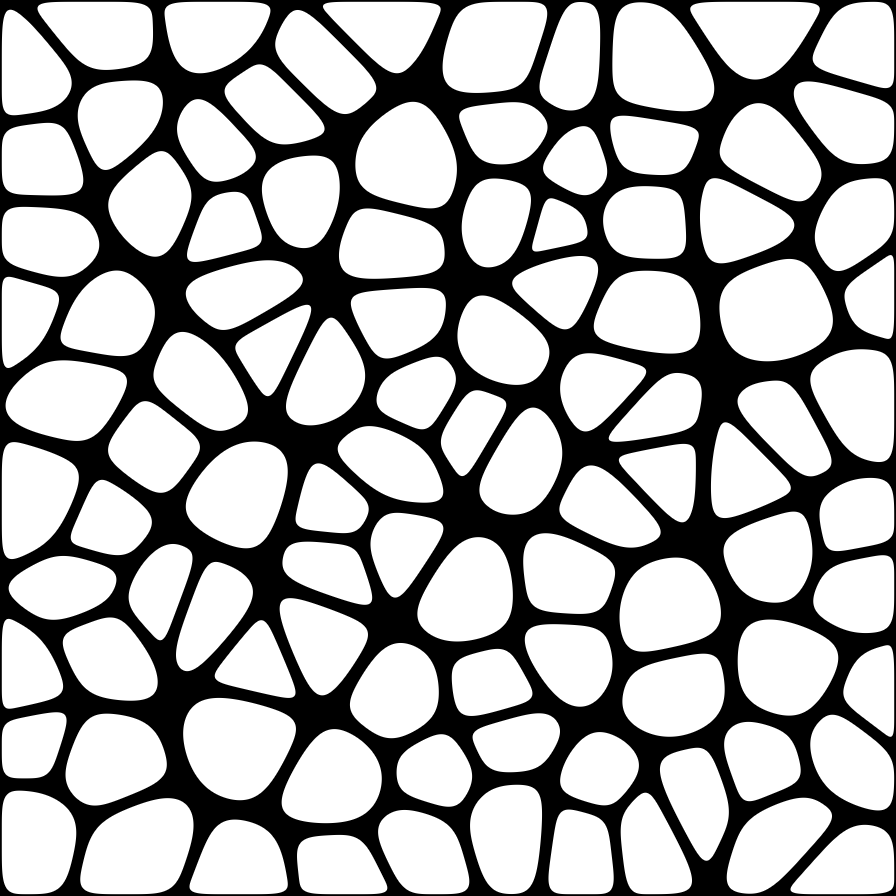
Reproduce this pattern procedurally as a WebGL 1 fragment shader.

```glsl
precision highp float;
// Smooth white pebbles packed on black: rounded, recentred Voronoi cells.

uniform vec2 u_resolution;

const float GRID = 10.0;       // seeds along each side of the canvas
const float JITTER = 0.94;     // seed scatter inside its grid square
const float HALF_GAP = 0.06;   // inset from a shared cell border
const float WALL_GAP = 0.02;   // inset from the canvas border
const float ROUNDNESS = 5.0;   // norm exponent, lower is rounder
const int NEIGHBOURS = 25;     // 5 x 5 block of grid squares
const int EDGES = 29;          // the neighbours plus four walls
const vec3 GROUT = vec3(0.0);
const vec3 PEBBLE = vec3(1.0);

vec2 hash2(vec2 p) {
  vec3 q = fract(p.xyx * vec3(0.1031, 0.1030, 0.0973) + 0.317);
  q += dot(q, q.yzx + 33.33);
  return fract((q.xx + q.yz) * q.zy);
}

vec2 seedAt(vec2 square) {
  return square + 0.5 + JITTER * (hash2(square + 17.0) - 0.5);
}

bool insideGrid(vec2 square) {
  return all(greaterThanEqual(square, vec2(0.0))) &&
         all(lessThan(square, vec2(GRID)));
}

vec2 blockOffset(int i) {
  float row = floor((float(i) + 0.5) / 5.0);
  return vec2(float(i) - 5.0 * row, row) - 2.0;
}

// Grid square whose seed lies closest to p.
vec2 nearestSquare(vec2 p) {
  vec2 home = floor(p);
  vec2 best = home;
  float bestDistance = 1e6;
  for (int i = 0; i < NEIGHBOURS; i++) {
    vec2 square = home + blockOffset(i);
    float d = distance(p, seedAt(square));
    if (insideGrid(square) && d < bestDistance) {
      bestDistance = d;
      best = square;
    }
  }
  return best;
}

// Inset cell edge: xy is the outward normal, z the distance from the seed.
vec3 cellEdge(vec2 square, vec2 seed, int i) {
  if (i >= NEIGHBOURS) {
    float angle = 1.5707963 * float(i - NEIGHBOURS);
    vec2 normal = vec2(cos(angle), sin(angle));
    return vec3(normal, 0.5 * GRID - dot(seed - 0.5 * GRID, normal) - WALL_GAP);
  }
  vec2 offset = blockOffset(i);
  vec2 other = square + offset;
  if (dot(offset, offset) < 0.5 || !insideGrid(other)) return vec3(1.0, 0.0, 1e3);
  vec2 toOther = seedAt(other) - seed;
  float span = max(length(toOther), 1e-3);
  return vec3(toOther / span, 0.5 * span - HALF_GAP);
}

// Pushes a seed-relative point away from the edges, toward the cell middle.
vec2 recentre(vec2 square, vec2 seed, vec2 middle) {
  vec2 push = vec2(0.0);
  for (int i = 0; i < EDGES; i++) {
    vec3 edge = cellEdge(square, seed, i);
    float gap = max(edge.z - dot(middle, edge.xy), 0.0);
    push -= edge.xy * exp(-4.0 * gap);
  }
  return middle + 0.15 * push;
}

// Approximate signed distance to the pebble outline, positive inside.
float pebbleDistance(vec2 p) {
  vec2 square = nearestSquare(p);
  vec2 seed = seedAt(square);
  vec2 middle = vec2(0.0);
  for (int i = 0; i < 3; i++) middle = recentre(square, seed, middle);

  vec2 local = p - seed - middle;
  float total = 1e-6;
  vec2 slope = vec2(0.0);
  for (int i = 0; i < EDGES; i++) {
    vec3 edge = cellEdge(square, seed, i);
    float reach = max(edge.z - dot(middle, edge.xy), 0.04);
    float ratio = max(dot(local, edge.xy) / reach, 1e-4);
    float power = pow(ratio, ROUNDNESS - 1.0);
    total += power * ratio;
    slope += power * edge.xy / reach;
  }
  float radius = pow(total, 1.0 / ROUNDNESS);
  slope *= radius / total;
  return (1.0 - radius) / max(length(slope), 1e-3);
}

void main() {
  float side = min(u_resolution.x, u_resolution.y);
  vec2 p = gl_FragCoord.xy / u_resolution * GRID;
  float pixel = GRID / side;
  float coverage = clamp(0.5 + pebbleDistance(p) / pixel, 0.0, 1.0);
  gl_FragColor = vec4(mix(GROUT, PEBBLE, coverage), 1.0);
}
```
